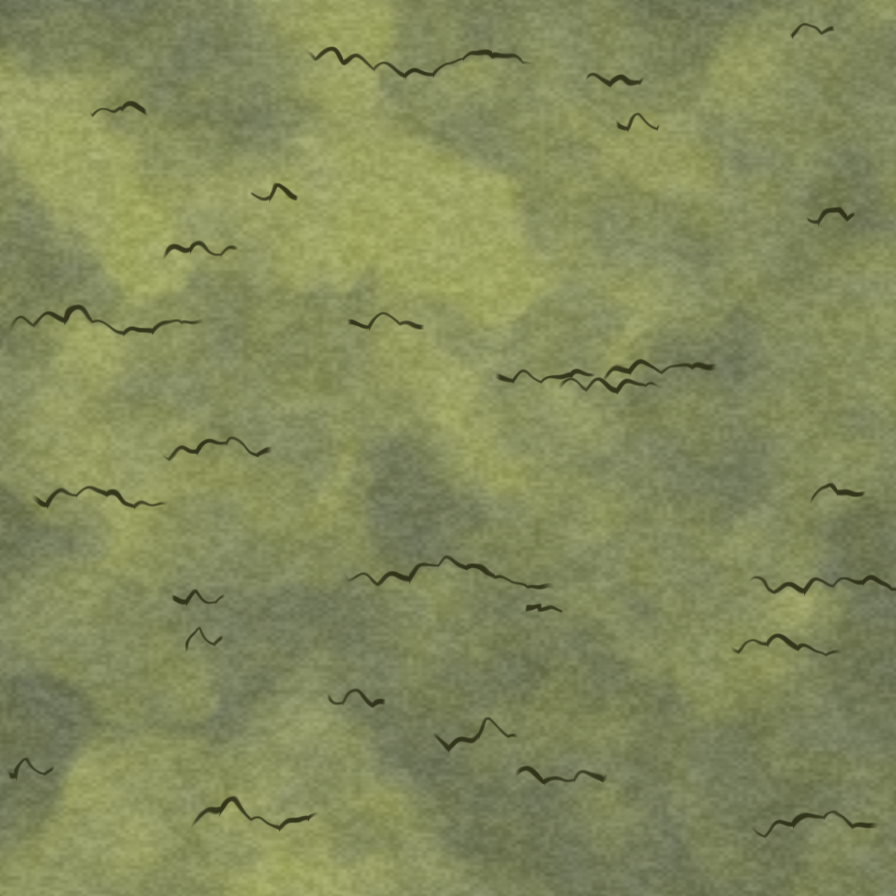
Write a three.js fragment shader that draws this texture.

```glsl
// Mossy painted ground with thin ink ridges, like a hand-drawn terrain map.
// Blended cellular patches set the tone, fine noise adds paper grain, and
// ridge strokes of layered sines are scattered over a jittered grid.

varying vec2 vUv;

const vec3 SHADE_GREEN = vec3(0.435, 0.460, 0.335);
const vec3 MOSS_GREEN = vec3(0.522, 0.548, 0.365);
const vec3 LIGHT_OLIVE = vec3(0.620, 0.645, 0.390);
const vec3 INK = vec3(0.17, 0.18, 0.08);
const float COLUMNS = 4.0;
const float ROWS = 7.0;
const float EDGE = 0.0015;

float hash(vec2 p) {
  vec3 q = fract(p.xyx * 0.1031);
  q += dot(q, q.yzx + 33.33);
  return fract((q.x + q.y) * q.z);
}

vec2 hash2(vec2 p) {
  return vec2(hash(p + 17.0), hash(p + 59.0));
}

float valueNoise(vec2 p) {
  vec2 cell = floor(p);
  vec2 f = fract(p);
  f = f * f * (3.0 - 2.0 * f);
  float low = mix(hash(cell), hash(cell + vec2(1.0, 0.0)), f.x);
  float high = mix(hash(cell + vec2(0.0, 1.0)), hash(cell + 1.0), f.x);
  return mix(low, high, f.y);
}

// Cellular noise whose cell values melt together at their borders
float cellPatches(vec2 p, float crispness) {
  vec2 home = floor(p);
  float total = 0.0;
  float weightSum = 0.0;
  for (int j = -1; j <= 1; j++) {
    for (int i = -1; i <= 1; i++) {
      vec2 cell = home + vec2(float(i), float(j));
      vec2 away = cell + hash2(cell) - p;
      float weight = exp(-crispness * dot(away, away));
      total += weight * hash(cell + 101.0);
      weightSum += weight;
    }
  }
  return total / weightSum;
}

vec2 frayed(vec2 p, float frequency, float amount) {
  vec2 q = p * frequency;
  return p + amount * (vec2(valueNoise(q + 7.0), valueNoise(q + 43.0)) - 0.5);
}

float groundTone(vec2 p) {
  vec2 q = frayed(frayed(p, 9.0, 0.07), 38.0, 0.022);
  float tone = 0.48 * cellPatches(q * 4.5 + 3.0, 8.0);
  tone += 0.32 * cellPatches(q * 9.0 + 21.0, 7.0);
  tone += 0.20 * valueNoise(q * vec2(17.0, 23.0) + 80.0);
  return 0.5 + 1.75 * (tone - 0.5);
}

// Height of a ridge at u in -1..1: tilt, swell, one summit and small jags
float ridgeHeight(float u, float reach, float summit, float seed) {
  float x = u * reach;
  float phase = seed * 40.0;
  float fromSummit = u - summit;
  float form = 0.42 * seed / (1.0 + 18.0 * fromSummit * fromSummit);
  form += 0.08 * sin(4.0 * u + phase) + 0.16 * (seed - 0.5) * u;
  float jags = 0.0065 * abs(sin(95.0 * x + phase));
  jags += 0.0022 * sin(210.0 * x + 2.0 * phase);
  return reach * form + jags;
}

// Returns ink coverage in x and the pale flank below a large summit in y
vec2 ridgeStroke(vec2 p, float reach, float seed) {
  float u = p.x / reach;
  float summit = 0.9 * (fract(seed * 7.3) - 0.5);
  float dx = 0.001;
  float height = ridgeHeight(u, reach, summit, seed);
  float ahead = ridgeHeight(u + dx / reach, reach, summit, seed);
  float slope = (ahead - height) / dx;
  float dist = abs(p.y - height) / sqrt(1.0 + slope * slope);

  float pressure = 0.72 + 0.28 * sin(75.0 * p.x + 30.0 * seed);
  float halfWidth = 0.0028 * pressure;
  float ink = 1.0 - smoothstep(halfWidth - EDGE, halfWidth + EDGE, dist);
  ink *= (1.0 - smoothstep(0.85, 1.0, abs(u))) * (0.7 + 0.3 * pressure);

  float below = height - p.y;
  float across = (u - summit) * 2.4;
  float flank = exp(-across * across) * smoothstep(0.0, 0.012, below);
  flank *= 1.0 - smoothstep(0.025, 0.085, below);
  return vec2(ink, flank * smoothstep(0.05, 0.10, reach));
}

vec2 scatteredRidges(vec2 p) {
  vec2 result = vec2(0.0);
  for (float row = 0.0; row < ROWS; row++) {
    for (float column = 0.0; column < COLUMNS; column++) {
      vec2 cell = vec2(column, row);
      vec2 center = (cell + mix(vec2(-0.1), vec2(1.1), hash2(cell))) / vec2(COLUMNS, ROWS);
      float size = hash(cell + 211.0);
      float reach = mix(0.022, 0.135, size * size);
      result = max(result, ridgeStroke(p - center, reach, hash(cell + 307.0)));
    }
  }
  return result;
}

void main() {
  vec2 ridges = scatteredRidges(frayed(vUv, 70.0, 0.004));
  float tone = clamp(groundTone(vUv) + 0.38 * ridges.y, 0.0, 1.0);
  vec3 color = mix(SHADE_GREEN, MOSS_GREEN, smoothstep(0.0, 0.55, tone));
  color = mix(color, LIGHT_OLIVE, smoothstep(0.45, 1.0, tone));

  // Paper grain, slightly wider than tall, and a faint drift in hue
  float grain = valueNoise(vUv * vec2(190.0, 250.0)) - 0.5;
  grain += 0.8 * (valueNoise(vUv * vec2(75.0, 115.0) + 9.0) - 0.5);
  color += 0.075 * grain;
  color.b += 0.05 * (valueNoise(vUv * 28.0 + 150.0) - 0.5);

  gl_FragColor = vec4(mix(color, INK, 0.92 * ridges.x), 1.0);
}
```
